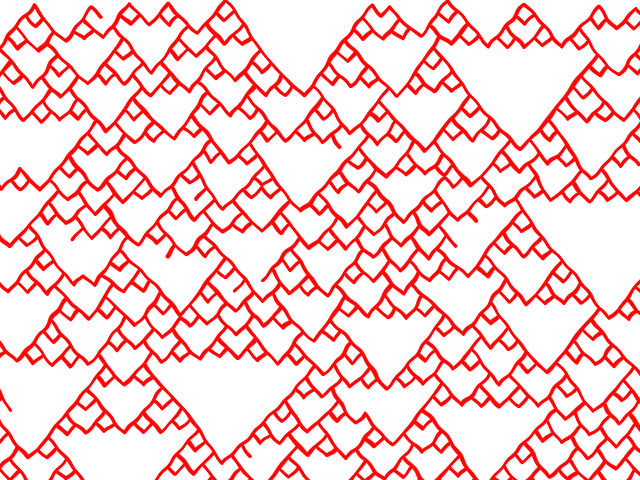
A WebGL 2 fragment shader for this pattern:

```glsl
#version 300 es
precision highp float;
precision highp int;

#define CELL vec2(0.0195, 0.0242)
#define LINE_HALF_WIDTH 0.0036
#define COLLISION_DEPTH 0.8
#define WARP 0.006
#define RAGGED 0.0011
#define TOP_MARGIN 0.008
#define SEED_RARITY 2
#define SPARK_RARITY 6
#define MAX_ROWS 48

uniform vec2 u_resolution;
out vec4 fragColor;

const vec3 PAPER = vec3(1.0);
const vec3 RED = vec3(1.0, 0.02, 0.02);

uvec4 hashBits(uvec4 v) {
    v = (v ^ (v >> 16)) * 0x7feb352du;
    v = (v ^ (v >> 15)) * 0x846ca68bu;
    return v ^ (v >> 16);
}

// 128 random bits, each set with probability 2^-rarity
uvec4 sparseBits(int row, int rarity) {
    uvec4 bits = uvec4(0xffffffffu);
    for (int k = 0; k < rarity; k++) {
        uint key = uint(row * 64 + k * 4 + 9001);
        bits &= hashBits(key + uvec4(0, 1, 2, 3));
    }
    return bits;
}

bool isLive(uvec4 row, int column) {
    int i = clamp(column, 0, 127);
    return ((row[i >> 5] >> uint(i & 31)) & 1u) == 1u;
}

// Two fronts meeting in one cell cancel; a single front branches
uvec4 nextRow(uvec4 row) {
    uvec4 fromLeft = (row << 1) | uvec4(0u, row.xyz >> 31);
    uvec4 fromRight = (row >> 1) | uvec4(row.yzw << 31, 0u);
    return fromLeft ^ fromRight;
}

float segmentDistance(vec2 p, vec2 a, vec2 b) {
    vec2 along = b - a;
    float t = clamp(dot(p - a, along) / dot(along, along), 0.0, 1.0);
    return length(p - a - along * t);
}

// Layered sines bend the lattice and roughen its lines
vec2 warp(vec2 p) {
    vec2 bend = sin(p.yx * vec2(13.0, 11.0) + vec2(1.3, 4.1))
              + 0.6 * sin(p.yx * vec2(23.0, 27.0) + p * 9.0);
    vec2 rough = sin(p.yx * 131.0 + p * 47.0) + sin(p.yx * 83.0 - p * 119.0);
    return p + WARP * bend + RAGGED * rough;
}

// Distance to the wave fronts leaving the live cells of one row
float frontDistance(vec2 p, uvec4 row, int n) {
    int column = int(floor(p.x / CELL.x));
    float nearest = 1.0;
    for (int c = column - 1; c <= column + 1; c++) {
        bool goesRight = ((c + n) & 1) == 0;
        int source = goesRight ? c : c + 1;
        int side = goesRight ? 1 : -1;
        if (!isLive(row, source)) continue;
        float depth = isLive(row, source + 2 * side) ? COLLISION_DEPTH : 1.0;
        vec2 start = vec2(source, n) * CELL;
        vec2 end = start + vec2(side, depth) * CELL;
        nearest = min(nearest, segmentDistance(p, start, end));
    }
    return nearest;
}

void main() {
    float pixel = 1.0 / u_resolution.y;
    vec2 uv = (gl_FragCoord.xy - vec2(0.5 * u_resolution.x, 0.0)) * pixel;
    vec2 p = warp(vec2(uv.x, 1.0 - TOP_MARGIN - uv.y));
    p.x += 64.0 * CELL.x;

    // Grow the rows downward and measure those near this point
    int currentRow = int(floor(p.y / CELL.y));
    uvec4 row = sparseBits(0, SEED_RARITY) & 0x55555555u;
    float nearest = 1.0;
    for (int n = 0; n < MAX_ROWS; n++) {
        if (n > currentRow + 1) break;
        if (n >= currentRow - 1) nearest = min(nearest, frontDistance(p, row, n));
        uint parity = (n & 1) == 0 ? 0xaaaaaaaau : 0x55555555u;
        row = nextRow(row) ^ (sparseBits(n + 1, SPARK_RARITY) & parity);
    }

    float ink = clamp((LINE_HALF_WIDTH - nearest) / pixel + 0.5, 0.0, 1.0);
    fragColor = vec4(mix(PAPER, RED, ink), 1.0);
}
```
